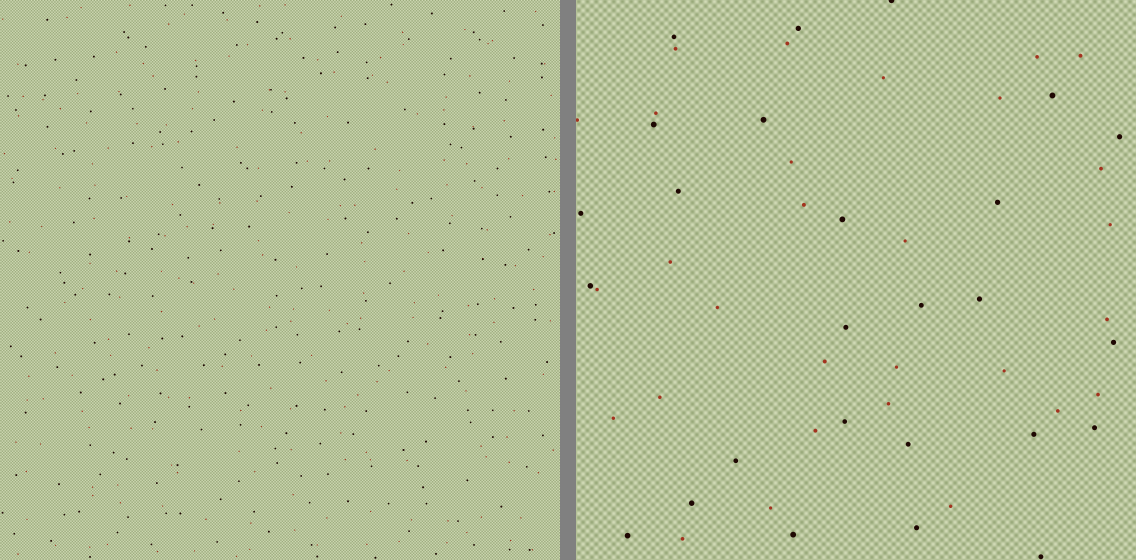
Left, the full canvas; right, a detail of the centre.
Reproduce this texture procedurally as a WebGL 2 fragment shader.

```glsl
#version 300 es
precision highp float;
// Fine pale green checkered weave sprinkled with tiny dark and red specks.

#define WEAVE_REPEATS 192.0
#define WEAVE_PHASE 0.0625
#define SPECK_GRID 16.0
#define DARK_RADIUS 0.0016
#define RED_RADIUS 0.0011
#define DARK_SHARE 0.92
#define RED_SHARE 0.85
#define BASE_COLOR vec3(0.71, 0.76, 0.597)
#define WEAVE_CONTRAST vec3(0.110, 0.095, 0.118)
#define DARK_COLOR vec3(0.12, 0.03, 0.01)
#define RED_COLOR vec3(0.64, 0.20, 0.12)

uniform vec2 u_resolution;
out vec4 outColor;

const float TAU = 6.2831853;

vec3 hash32(vec2 p) {
    vec3 q = fract(p.xyx * vec3(0.1031, 0.1030, 0.0973));
    q += dot(q, q.yxz + 33.33);
    return fract((q.xxy + q.yzz) * q.zyx);
}

// Soft checker, faded where its threads are too fine to resolve.
float weave(vec2 uv, float pixel) {
    vec2 thread = sin(TAU * (uv * WEAVE_REPEATS - WEAVE_PHASE));
    float fade = 1.0 - smoothstep(0.5, 0.7, pixel * WEAVE_REPEATS);
    return thread.x * thread.y * fade;
}

// Coverage of round specks, at most one at a random place in each cell.
float specks(vec2 uv, float radius, float share, float seed, float pixel) {
    vec2 grid = uv * SPECK_GRID;
    vec2 cell = floor(grid);
    vec3 rnd = hash32(cell + seed);
    vec2 center = mix(vec2(0.05), vec2(0.95), rnd.xy);
    float dist = length(grid - cell - center) / SPECK_GRID;
    float size = radius * mix(0.85, 1.1, fract(rnd.z * 37.0));
    return clamp(0.5 + (size - dist) / pixel, 0.0, 1.0) * step(rnd.z, share);
}

void main() {
    float pixel = 1.0 / min(u_resolution.x, u_resolution.y);
    vec2 uv = gl_FragCoord.xy * pixel;

    vec3 color = BASE_COLOR + WEAVE_CONTRAST * weave(uv, pixel);

    // Small red specks below, larger dark ones above.
    color = mix(color, RED_COLOR, specks(uv, RED_RADIUS, RED_SHARE, 71.0, pixel));
    color = mix(color, DARK_COLOR, specks(uv, DARK_RADIUS, DARK_SHARE, 13.0, pixel));

    outColor = vec4(color, 1.0);
}
```
